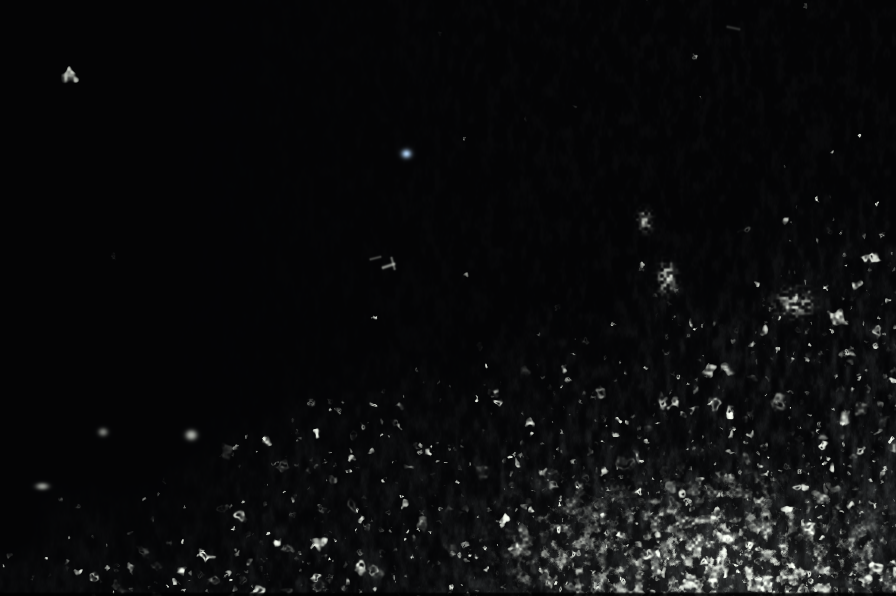
Reproduce this texture procedurally as a WebGL 2 fragment shader.

```glsl
#version 300 es
precision highp float;

uniform vec2 u_resolution;
out vec4 fragColor;

const vec3 NIGHT = vec3(0.015, 0.016, 0.021);
const vec3 HAZE = vec3(0.105, 0.112, 0.112);
const vec3 SILVER = vec3(0.95, 0.97, 0.92);
const vec3 ICE = vec3(0.72, 0.86, 1.0);

float hash(vec2 p) {
  vec3 q = fract(vec3(p.xyx) * 0.1031);
  q += dot(q, q.yzx + 33.33);
  return fract((q.x + q.y) * q.z);
}

float noise(vec2 p) {
  vec2 i = floor(p);
  vec2 f = fract(p);
  f = f * f * (3.0 - 2.0 * f);
  float low = mix(hash(i), hash(i + vec2(1.0, 0.0)), f.x);
  float high = mix(hash(i + vec2(0.0, 1.0)), hash(i + vec2(1.0)), f.x);
  return mix(low, high, f.y);
}

float fbm(vec2 p) {
  float sum = 0.0;
  float weight = 0.5;
  for (int i = 0; i < 4; i++) {
    sum += weight * noise(p);
    p = p * 2.03 + 17.1;
    weight *= 0.5;
  }
  return sum;
}

// Frost thickens from the diagonal edge towards the lower right.
float frostDepth(vec2 p) {
  float depth = 0.13 + 0.41 * p.x - p.y;
  float clumps = (fbm(p * 9.0 + 4.0) - 0.47) * 0.26;
  return clamp((depth + clumps) / 0.58, 0.0, 1.0);
}

float ellipseGlow(vec2 p, vec2 centre, vec2 radius) {
  vec2 q = (p - centre) / radius;
  return exp(-dot(q, q));
}

float streak(vec2 p, vec2 a, vec2 b, float width) {
  vec2 ab = b - a;
  float t = clamp(dot(p - a, ab) / dot(ab, ab), 0.0, 1.0);
  float d = length(p - a - ab * t) / width;
  return exp(-d * d);
}

// Ragged grains and a few broken rings, one candidate per jittered cell.
float specks(vec2 p, float cell, float seed, float amount, float stray, float pixel) {
  vec2 home = floor(p / cell);
  vec2 q = p * 3.6 / cell + seed;
  vec2 warp = vec2(noise(q), noise(q + 31.0)) - 0.5;
  float light = 0.0;
  for (int y = -1; y <= 1; y++) {
    for (int x = -1; x <= 1; x++) {
      vec2 id = home + vec2(x, y);
      vec2 key = id + seed;
      vec2 centre = (id + vec2(hash(key + 3.7), hash(key + 9.2))) * cell;
      float chance = amount * frostDepth(centre) + stray * smoothstep(0.5, 1.2, centre.x);
      if (hash(key + 21.3) > chance) continue;
      float size = cell * mix(0.08, 0.24, pow(hash(key + 41.9), 1.6));
      vec2 squash = vec2(mix(0.75, 1.4, hash(key + 53.1)), 1.0);
      float d = length((p - centre) * squash + warp * cell * 0.36);
      float soft = size * 0.4 + pixel * 0.7;
      float blob = 1.0 - smoothstep(size - soft, size + soft, d);
      float rim = exp(-pow((d - size) / (size * 0.35 + pixel * 0.5), 2.0));
      float shape = mix(blob, rim, step(0.78, hash(key + 67.7)));
      float power = hash(key + 83.3);
      light += shape * mix(0.10, 1.9, power * power * power);
    }
  }
  return light;
}

void main() {
  float pixel = 1.0 / u_resolution.y;
  vec2 p = gl_FragCoord.xy * pixel;
  float depth = frostDepth(p);

  // Scattered grains at three scales, broken up by crystal texture.
  float crystal = noise(p * 190.0 + 5.0);
  float sparkle = 0.25 + 1.6 * crystal * crystal + 0.35 * crystal;
  float light = specks(p, 0.042, 11.0, 0.66, 0.0, pixel);
  light += 0.85 * specks(p, 0.025, 137.0, 0.58, 0.004, pixel);
  light += 0.65 * specks(p, 0.014, 291.0, 0.55, 0.004, pixel);
  light *= sparkle;

  // Gritty bright crust along the lower edge.
  float crust = ellipseGlow(p, vec2(1.26, 0.01), vec2(0.24, 0.085));
  crust += 0.55 * ellipseGlow(p, vec2(1.20, 0.11), vec2(0.16, 0.07));
  crust += 0.40 * ellipseGlow(p, vec2(0.945, 0.08), vec2(0.07, 0.08));
  float grit = smoothstep(0.42, 0.70, fbm(p * 70.0 + 8.0));
  light += crust * (0.05 + 1.0 * grit * sparkle);

  // Lone glints and thin scratches in the dark area.
  light += 0.9 * ellipseGlow(p, vec2(0.321, 0.270), vec2(0.008, 0.007));
  light += 0.7 * ellipseGlow(p, vec2(0.071, 0.184), vec2(0.009, 0.005));
  light += 0.5 * ellipseGlow(p, vec2(0.173, 0.275), vec2(0.007, 0.006));
  light += 0.7 * sparkle * crystal * ellipseGlow(p, vec2(1.083, 0.630), vec2(0.010, 0.013));
  light += 0.9 * sparkle * crystal * ellipseGlow(p, vec2(1.120, 0.533), vec2(0.012, 0.019));
  light += 0.8 * sparkle * crystal * ellipseGlow(p, vec2(1.333, 0.492), vec2(0.024, 0.017));
  light += 0.55 * streak(p, vec2(0.643, 0.551), vec2(0.661, 0.557), 0.0025);
  light += 0.35 * streak(p, vec2(0.657, 0.567), vec2(0.662, 0.549), 0.0022);
  light += 0.22 * streak(p, vec2(0.622, 0.565), vec2(0.638, 0.569), 0.0022);
  light += 0.14 * streak(p, vec2(1.221, 0.955), vec2(1.240, 0.951), 0.0024);
  float blueGlint = ellipseGlow(p, vec2(0.682, 0.742), vec2(0.008, 0.007));

  // Faint vertical grain over the dark ground.
  float grain = fbm(p * vec2(90.0, 45.0));
  vec3 colour = NIGHT + HAZE * depth * grain * grain * 2.0;
  colour += 0.022 * smoothstep(0.40, 0.8, grain) * smoothstep(0.2, 1.2, p.x);
  colour += SILVER * (1.0 - exp(-1.25 * light));
  colour += ICE * blueGlint * 0.9;

  // Thin dark border at the foot.
  colour *= mix(0.12, 1.0, smoothstep(0.003, 0.008, p.y));
  fragColor = vec4(clamp(colour, 0.0, 1.0), 1.0);
}
```
